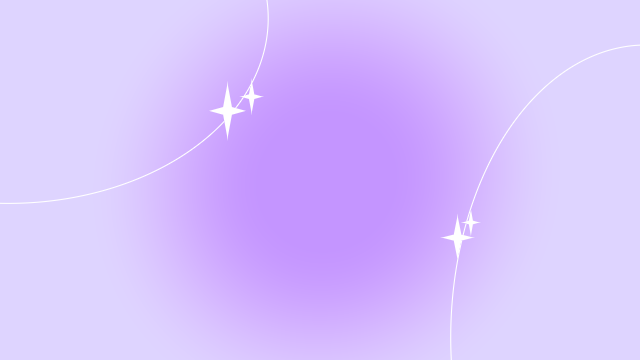
Write a WebGL 2 fragment shader that draws this background.

```glsl
#version 300 es
precision highp float;

uniform vec2 u_resolution;
out vec4 outColor;

#define BASE_COLOR vec3(0.872, 0.831, 1.0)
#define CORE_COLOR vec3(0.768, 0.583, 1.0)
#define INK_COLOR vec3(1.0)
#define GLOW_CENTER vec2(0.907, 0.495)
#define GLOW_INNER 0.162
#define GLOW_OUTER 0.671
#define GLOW_SKEW 0.1
#define LINE_HALF_WIDTH 0.0015
#define STAR_WAIST vec2(0.24, 0.14)

// Approximate signed distance to an axis-aligned ellipse
float ellipseDistance(vec2 p, vec2 center, vec2 radii) {
    vec2 q = p - center;
    float f = length(q / radii);
    float slope = length(q / (radii * radii));
    return f * (f - 1.0) / max(slope, 1e-4);
}

// Four straight spikes meeting at a narrow waist
float starDistance(vec2 p, vec2 center, vec2 size) {
    vec2 q = abs(p - center);
    vec2 waist = STAR_WAIST * size;
    vec2 taper = waist / (size.yx - waist.yx);
    vec2 spikes = (q - taper * (size.yx - q.yx)) / sqrt(1.0 + taper * taper);
    return min(spikes.x, spikes.y);
}

// Soft round glow, leaning slightly towards the upper right
vec3 background(vec2 p) {
    vec2 q = p - GLOW_CENTER;
    float radius = sqrt(dot(q, q) - GLOW_SKEW * q.x * q.y);
    float fade = smoothstep(GLOW_INNER, GLOW_OUTER, radius);
    vec3 color = mix(CORE_COLOR, BASE_COLOR, fade);
    color.r += 0.045 * fade * (1.0 - fade);
    return color;
}

float coverage(float d, float pixel) {
    return clamp(0.5 - d / pixel, 0.0, 1.0);
}

void main() {
    // Canvas height is one unit
    float pixel = 1.0 / u_resolution.y;
    vec2 p = gl_FragCoord.xy * pixel;

    // Thin arcs entering from opposite corners
    float leftArc = abs(ellipseDistance(p, vec2(0.023, 0.949), vec2(0.722, 0.514)));
    float rightArc = abs(ellipseDistance(p, vec2(1.794, 0.0625), vec2(0.542, 0.8125)));
    float ink = coverage(min(leftArc, rightArc) - LINE_HALF_WIDTH, pixel);

    // Sparkles: center in xy, half size in zw
    vec4 stars[4] = vec4[4](
        vec4(0.632, 0.692, 0.051, 0.0765),
        vec4(0.699, 0.7315, 0.031, 0.0465),
        vec4(1.271, 0.340, 0.044, 0.061),
        vec4(1.308, 0.382, 0.0235, 0.037)
    );
    for (int i = 0; i < 4; i++) {
        ink = max(ink, coverage(starDistance(p, stars[i].xy, stars[i].zw), pixel));
    }

    outColor = vec4(mix(background(p), INK_COLOR, ink), 1.0);
}
```
